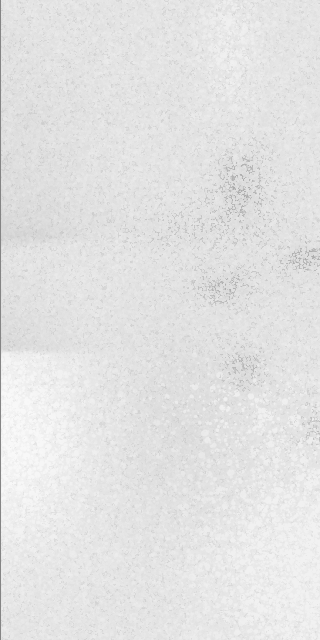
This texture is drawn by a Shadertoy shader. Its source:

```glsl
// Pale weathered plaster: soft grey washes with two ragged tide lines, covered
// by cellular grain, dabs of light paint and small dark pits. Broad masks set
// the tone and steer how densely the dabs and pits gather.

const float BASE_GREY = 0.893;
const float PAINT_WHITE = 0.950;
const float PIT_GREY = 0.52;
const float BORDER_GREY = 0.52;

vec2 hash2(vec2 p) {
    vec3 q = fract(p.xyx * vec3(0.1031, 0.1030, 0.0973));
    q += dot(q, q.yzx + 33.33);
    return fract((q.xx + q.yz) * q.zy);
}

// Soft elliptical patch, 1 at its centre
float patchMask(vec2 p, vec2 centre, vec2 size) {
    vec2 d = (p - centre) / size;
    return exp(-dot(d, d));
}

// Uneven drift from layered, rotated sines, about -1 to 1
float clouds(vec2 p) {
    float sum = 0.0, amp = 0.5;
    for (int i = 0; i < 5; i++) {
        sum += amp * sin(p.x + 1.7 * sin(p.y * 0.8)) * sin(p.y + 1.3 * sin(p.x * 0.7));
        p = mat2(1.2, 1.5, -1.5, 1.2) * p + 2.3;
        amp *= 0.62;
    }
    return sum;
}

// Cellular noise: x = distance to the seam, y = random value of the cell
vec2 cells(vec2 p) {
    vec2 id = floor(p);
    float near = 9.0, second = 9.0, value = 0.0;
    for (int j = -1; j <= 1; j++)
    for (int i = -1; i <= 1; i++) {
        vec2 cell = id + vec2(i, j);
        float d = length(cell + hash2(cell) - p);
        if (d < near) { second = near; near = d; value = hash2(cell + 71.0).x; }
        else second = min(second, d);
    }
    return vec2(second - near, value);
}

// Coverage by round dabs; density 0..1 is the share of cells that hold one
float dabs(vec2 p, float scale, float density, float pixel) {
    p *= scale;
    vec2 id = floor(p);
    float cover = 0.0, soft = 0.7 * scale * pixel;
    for (int j = -1; j <= 1; j++)
    for (int i = -1; i <= 1; i++) {
        vec2 cell = id + vec2(i, j);
        vec2 rnd = hash2(cell + scale);
        float radius = mix(0.2, 0.68, rnd.x * rnd.x);
        float d = length(cell + hash2(cell + 19.0 + scale) - p) - radius;
        float present = smoothstep(-0.06, 0.06, density - rnd.y);
        cover = max(cover, present * (1.0 - smoothstep(-soft, soft, d)));
    }
    return cover;
}

// Wash with a firm top: x = light just below the line, y = shade above it
vec2 tideLine(vec2 p, float level, float reach, float depth, float blur) {
    float h = p.y - level;
    float top = smoothstep(-blur, blur, h);
    float below = (1.0 - top) * exp(min(h, 0.0) / depth);
    float above = top * exp(-max(h, 0.0) / 0.16);
    return vec2(below, above) * (1.0 - smoothstep(0.0, reach, p.x));
}

void mainImage(out vec4 fragColor, in vec2 fragCoord) {
    float pixel = 1.0 / iResolution.x;
    vec2 p = fragCoord * pixel;               // x 0..1, y 0..2 on a tall canvas
    float drift = clouds(p * 9.0);
    float mottle = clouds(p * 42.0 + 9.0);
    vec2 q = p + 0.03 * vec2(drift, clouds(p * 13.0 + 5.0)) + 0.012 * mottle;
    vec2 rough = p + 0.0022 * vec2(clouds(p * 150.0), clouds(p * 150.0 + 40.0));

    // Grain cells
    vec2 fine = cells(rough * 150.0);
    vec2 coarse = cells(rough * 95.0 + 7.0);
    float ragged = 0.010 * (coarse.y - 0.5) + 0.006 * drift;

    // Broad light areas
    float lowerLeft = patchMask(q, vec2(0.0, 0.64), vec2(0.29, 0.36))
                    * (1.0 - smoothstep(0.890, 0.910, p.y + ragged));
    float lowerRight = patchMask(q, vec2(1.04, 0.24), vec2(0.38, 0.40));
    float upperRight = patchMask(q, vec2(0.72, 1.88), vec2(0.10, 0.26));

    // Tide lines and grey washes
    vec2 upperTide = tideLine(p, 1.235 + 0.09 * p.x + ragged, 0.48, 0.14, 0.028);
    vec2 lowerTide = tideLine(p, 0.900 + ragged, 0.34, 0.3, 0.012);
    float wash = patchMask(q, vec2(0.58, 0.64), vec2(0.28, 0.34))
               + 0.4 * patchMask(q, vec2(0.0, 1.62), vec2(0.22, 0.2));

    // Pitted clusters
    float pitted = patchMask(q, vec2(0.76, 1.42), vec2(0.08, 0.12))
                 + patchMask(q, vec2(0.71, 1.11), vec2(0.09, 0.06))
                 + patchMask(q, vec2(0.97, 1.19), vec2(0.11, 0.06))
                 + 0.8 * patchMask(q, vec2(0.77, 0.86), vec2(0.08, 0.06))
                 + 0.8 * patchMask(q, vec2(0.99, 0.66), vec2(0.07, 0.08))
                 + 0.5 * patchMask(q, vec2(0.60, 1.30), vec2(0.20, 0.08));

    float tone = BASE_GREY + 0.005 * drift + 0.006 * mottle + 0.060 * lowerLeft
               + 0.030 * lowerRight + 0.010 * upperRight + 0.010 * upperTide.x
               - 0.060 * upperTide.y - 0.045 * lowerTide.y - 0.028 * wash - 0.028 * pitted;

    // Fine mottling, calmer where the paint is solid
    float calm = 1.0 - 0.65 * clamp(lowerLeft + lowerRight, 0.0, 1.0);
    tone += calm * (0.026 * (fine.y - 0.5) + 0.018 * (coarse.y - 0.5));

    // Light dabs: dense ones build the pale areas, sparse ones the spray
    float spray = patchMask(q, vec2(0.74, 0.74), vec2(0.24, 0.13));
    float paint = 1.05 * lowerRight + 0.60 * upperRight + 0.8 * lowerLeft;
    float density = 0.09 + paint + 0.03 * spray + 0.05 * drift + 0.04 * mottle;
    float cover = max(dabs(rough, 60.0, density * 0.65, pixel),
                      dabs(rough, 100.0, density, pixel));
    float strength = clamp(0.25 + 0.9 * paint + 0.55 * spray, 0.0, 0.85);
    tone = mix(tone, max(tone, PAINT_WHITE + 0.03 * lowerLeft), cover * strength);

    // Dark pits: soft specks where seams cross random spots, thick in clusters
    float pits = clamp(pitted, 0.0, 1.0);
    float spots = cells(rough * 125.0 + 31.0).y;
    float amount = 0.16 + 0.36 * pits + 0.05 * mottle;
    float broken = smoothstep(-0.15, 0.15, amount - spots);
    float seam = 1.0 - smoothstep(0.0, 0.42, coarse.x);
    float depth = (0.17 + 0.40 * pits) * (0.35 + 0.65 * calm);
    tone = mix(tone, PIT_GREY, seam * broken * depth);

    // Thin dark border down the left side
    tone = mix(BORDER_GREY, tone, smoothstep(0.002, 0.005, p.x));
    fragColor = vec4(vec3(clamp(tone, 0.0, 0.985)), 1.0);
}
```
